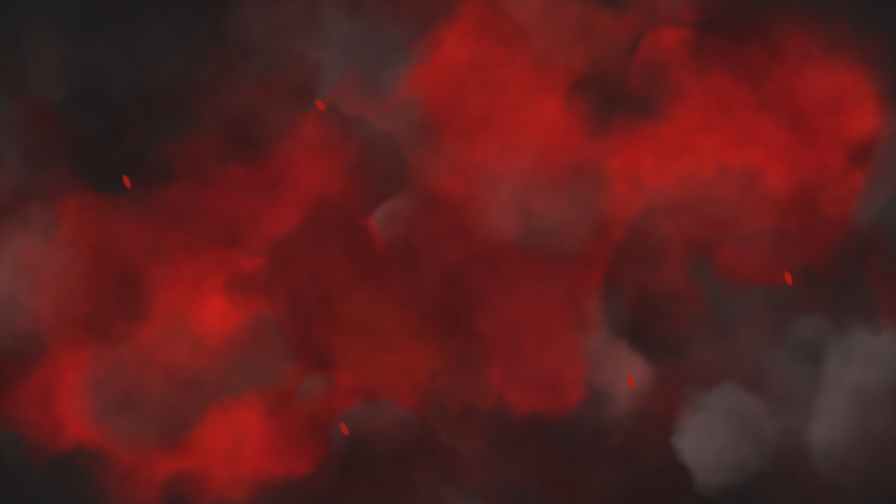
A Shadertoy shader for this background:

```glsl
vec3 hash3(vec2 p) {
    vec3 q = fract(p.xyx * vec3(.1031, .1030, .0973));
    q += dot(q, q.yxz + 33.33);
    return fract((q.xxy + q.yzz) * q.zyx);
}

float noise(vec2 p) {
    vec2 cell = floor(p), f = fract(p);
    f = f * f * (3. - 2. * f);
    return mix(mix(hash3(cell).x, hash3(cell + vec2(1, 0)).x, f.x),
               mix(hash3(cell + vec2(0, 1)).x, hash3(cell + 1.).x, f.x), f.y);
}

float fbm(vec2 p) {
    float sum = 0., amplitude = .5;
    for (int i = 0; i < 5; i++) {
        sum += amplitude * noise(p);
        p = mat2(1.6, 1.2, -1.2, 1.6) * p + 17.3;
        amplitude *= .5;
    }
    return sum;
}

// Distance to the diagonal core of the red cloud
float coreDistance(vec2 p) {
    vec2 axis = vec2(1.08, .49), d = p - vec2(.36, .3);
    return length(d - axis * clamp(dot(d, axis) / dot(axis, axis), 0., 1.));
}

// Red in the core, maroon and grey smoke around it
vec3 cloudColour(vec2 p, float tone, float tint) {
    vec3 hot = mix(vec3(.2, .09, .09), vec3(.76, .11, .09), tone);
    hot += vec3(0, .06, -.05) * (tint - .5) * tone;
    vec3 smoke = mix(vec3(.13, .115, .115), vec3(.35, .29, .29), tone * tone);
    vec3 maroon = mix(vec3(.14, .1, .1), vec3(.29, .1, .1), tone);
    vec3 cool = mix(maroon, smoke, smoothstep(.4, .7, tint));
    float heat = smoothstep(.42, .2, coreDistance(p));
    heat *= 1. - .75 * step(.86, tint);
    return mix(cool, hot, heat);
}

void mainImage(out vec4 fragColor, in vec2 fragCoord) {
    float aspect = iResolution.x / iResolution.y;
    vec2 p = fragCoord / iResolution.y;
    vec2 warp = vec2(fbm(p * 4.5), fbm(p * 4.5 + 31.7)) - .48;
    vec2 wisps = vec2(fbm(p * 17. + 9.), fbm(p * 17. + 63.)) - .48;
    vec2 q = p + .19 * warp + .04 * wisps;
    vec3 col = cloudColour(q, smoothstep(.25, .7, fbm(p * 3. + 5.)), .45);

    // Overlapping puffs, crisp on one side and dissolving on the other
    for (int i = 0; i < 170; i++) {
        float id = float(i);
        vec3 shape = hash3(vec2(id, 3.7)), paint = hash3(vec2(id, 41.3));
        vec2 centre = fract(id * vec2(.7549, .5698) + .3) * vec2(aspect + .2, 1.2) - .1;
        vec2 d = q - centre;
        float radius = mix(.05, .2, shape.x);
        float angle = 6.2832 * shape.y;
        float mask = smoothstep(radius, radius * mix(.25, .84, shape.z), length(d));
        mask *= smoothstep(-radius, radius * .6, dot(d, vec2(cos(angle), sin(angle))));
        col = mix(col, cloudColour(centre, paint.x, paint.y), mask * mix(.5, .95, paint.z));
    }

    // Fine mottling and charcoal corners
    col *= .7 + .62 * mix(fbm(p * 8. + 2.), fbm(p * 20. + 4.), .4);
    vec2 fromMiddle = (q / vec2(aspect, 1) - .5) * 2.;
    col = mix(col, vec3(.11), .9 * smoothstep(1., 1.4, length(fromMiddle)));

    // Small slanted embers along both flanks of the cloud
    for (int i = 0; i < 7; i++) {
        vec3 h = hash3(vec2(float(i), 87.1));
        float side = mod(float(i), 2.) * 2. - 1.;
        vec2 centre = mix(vec2(.2, .25), vec2(1.5, .8), (float(i) + h.x) / 7.);
        centre += vec2(-.4, .92) * side * mix(.28, .42, h.y);
        vec2 d = p + .012 * warp - centre;
        float slant = mix(.3, .75, h.z);
        d = mat2(cos(slant), -sin(slant), sin(slant), cos(slant)) * d;
        float ember = smoothstep(1.2, .5, length(d / vec2(.007, .016)));
        col = mix(col, vec3(.7, .12, .08), .85 * ember);
    }

    fragColor = vec4(col, 1);
}
```
